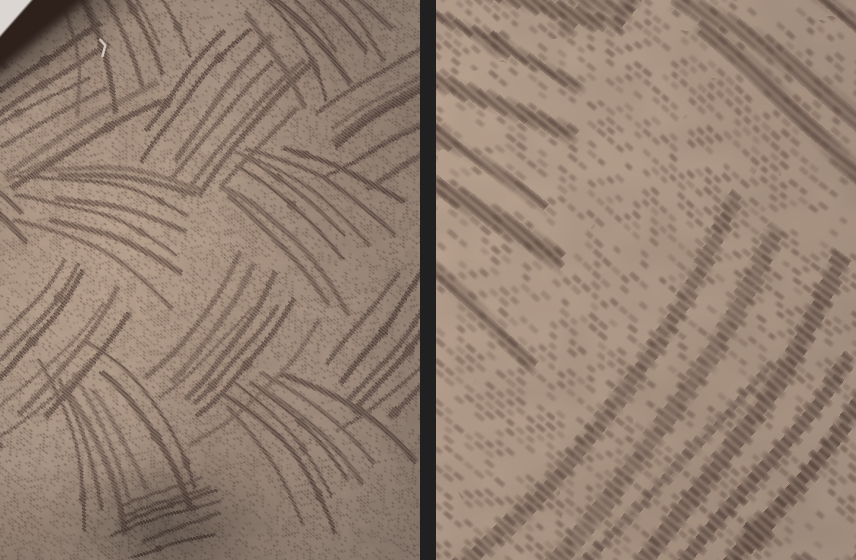
Left: the whole. Right: its middle third, enlarged.
Write a WebGL 2 fragment shader that draws this texture.

```glsl
#version 300 es
precision highp float;
uniform vec2 u_resolution;
out vec4 fragColor;

float hash(vec2 p) {
  vec3 q = fract(vec3(p.xyx) * vec3(0.1031, 0.1030, 0.0973));
  q += dot(q, q.yzx + 33.33);
  return fract((q.x + q.y) * q.z);
}

float noise(vec2 p) {
  vec2 i = floor(p), f = fract(p);
  f = f * f * (3.0 - 2.0 * f);
  return mix(mix(hash(i), hash(i + vec2(1, 0)), f.x),
             mix(hash(i + vec2(0, 1)), hash(i + 1.0), f.x), f.y);
}

mat2 rotate(float a) {
  return mat2(cos(a), -sin(a), sin(a), cos(a));
}

float segment(vec2 p, vec2 a, vec2 b) {
  vec2 d = b - a;
  return length(p - a - d * clamp(dot(p - a, d) / dot(d, d), 0.0, 1.0));
}

// One sheaf of curved blades, running along x and fanning out
float sheaf(vec2 p, vec2 id, float fan, float bend, float blur) {
  float ink = 0.0;
  for (int k = 0; k < 7; k++) {
    vec2 seed = id * 17.0 + vec2(float(k) * 3.7, 5.0);
    float r = hash(seed), s = hash(seed + 41.3), t = hash(seed + 83.1);
    float lane = (float(k) - 3.0 + (r - 0.5) * 1.1) * 0.027;
    float slope = lane * fan + (s - 0.5) * 0.14;
    float y = lane + slope * p.x + bend * (0.5 + t) * (p.x * p.x - 0.008);
    float across = abs(p.y - y) / sqrt(1.0 + slope * slope);
    float reach = abs(p.x - (s - 0.5) * 0.06) - mix(0.10, 0.165, t);
    float knot = step(0.65, r) * 0.004 * exp(-pow((p.x - (t - 0.5) * 0.2) / 0.008, 2.0));
    float d = max(across - mix(0.0028, 0.0056, s) - knot, reach);
    ink = max(ink, (1.0 - smoothstep(-blur, blur, d)) * mix(0.55, 1.0, r));
  }
  return ink;
}

// Two interleaved lattices of sheaves, rising and falling to the right
float sheaves(vec2 p, float blur) {
  float ink = 0.0;
  for (int row = -1; row <= 1; row++)
    for (int col = -1; col <= 1; col++) {
      vec2 id = vec2(col, row);
      float below = max(-id.y, 0.0), above = max(id.y, 0.0);
      float parity = 1.0 - 2.0 * abs(id.y);

      vec2 rise = vec2(0.40, 0.375) + id * vec2(0.305, 0.36);
      rise += vec2(-0.10 * below, 0.057 * id.y * id.y);
      float riseAngle = 0.85 - 0.33 * abs(id.x) * above - 0.55 * below;
      vec2 local = rotate(riseAngle) * (p - rise) * (1.0 + 0.5 * below);
      if (col + row > -1 && col - row < 2 || row == 0 || col < row + 2 && row > 0 || col == 0)
        ink = max(ink, sheaf(local, id + 50.0, 0.5, 0.15 + 0.35 * parity, blur));

      vec2 fall = vec2(0.20, 0.625) + id * vec2(0.345, 0.375);
      fall.y -= 0.035 * id.y * id.y;
      float fallAngle = -0.72 + parity * mix(0.42, 0.07, abs(id.x));
      ink = max(ink, sheaf(rotate(fallAngle) * (p - fall), id + 81.0,
                           2.4, -0.8, blur));
    }
  return ink;
}

void main() {
  vec2 p = gl_FragCoord.xy / u_resolution.y;
  float px = 1.0 / u_resolution.y;
  vec2 warped = p + 0.012 * (vec2(noise(p * 9.0), noise(p * 9.0 + 30.0)) - 0.5);

  // Woven pile: slanted rows of short loops
  vec2 pitch = vec2(135.0, 215.0);
  vec2 weave = rotate(-0.7) * warped * pitch;
  weave.x += 0.5 * mod(floor(weave.y), 2.0);
  vec2 loopId = floor(weave) + 300.0;
  vec2 inLoop = fract(weave) - 0.5;
  float soft = 0.18 + 70.0 * px;
  vec2 size = vec2(0.28 + 0.16 * hash(loopId + 23.0), 0.32);
  vec2 cover = 1.0 - smoothstep(size - soft, size + soft, abs(inLoop));
  float density = 0.25 + 0.35 * noise(p * 7.0 + 12.0);
  float fleck = cover.x * cover.y * step(hash(loopId), density) * (0.4 + 0.6 * hash(loopId + 9.0));
  float rib = 0.5 + 0.5 * cos(6.2832 * weave.y);

  // Yarn colours, with blades stepped along the loops
  vec3 color = mix(vec3(0.60, 0.52, 0.465), vec3(0.67, 0.59, 0.53), noise(p * 5.0));
  color *= 0.97 + 0.05 * noise(p * 60.0);
  color = mix(color, vec3(0.42, 0.34, 0.30), fleck * 0.62);
  vec2 stepped = warped - 0.55 * (rotate(0.7) * (inLoop / pitch));
  float ink = sheaves(stepped, max(px, 0.0024));
  color = mix(color, vec3(0.32, 0.25, 0.225), ink * (0.48 + 0.36 * (1.0 - rib)));

  // Uneven room light, warm on the left
  vec2 away = p - vec2(0.18, 0.54);
  color *= mix(vec3(0.82, 0.83, 0.84), vec3(1.09, 1.085, 1.07), exp(-3.5 * dot(away, away)));
  vec2 shade = (p - vec2(0.29, 0.06)) / vec2(0.13, 0.09);
  color *= 1.0 - 0.28 * exp(-dot(shade, shade));

  // Thread scrap lying on the pile
  float thread = min(segment(p, vec2(0.179, 0.929), vec2(0.188, 0.919)),
                     segment(p, vec2(0.188, 0.919), vec2(0.183, 0.900)));
  color = mix(color, vec3(0.84, 0.80, 0.75), 1.0 - smoothstep(0.0008, 0.0008 + 1.5 * px, thread));

  // Shadowed corner and pale edge
  float corner = dot(p - vec2(0.0, 0.87), vec2(-0.64, 0.77));
  color = mix(color, color * 0.62, smoothstep(-0.09, 0.02, corner));
  color = mix(color, vec3(0.18, 0.13, 0.11), smoothstep(-0.012, 0.018, corner));
  float edge = dot(p - vec2(0.0, 0.935), vec2(-0.75, 0.66));
  color = mix(color, vec3(0.86, 0.84, 0.82), smoothstep(-0.003, 0.003, edge));

  fragColor = vec4(color, 1.0);
}
```
